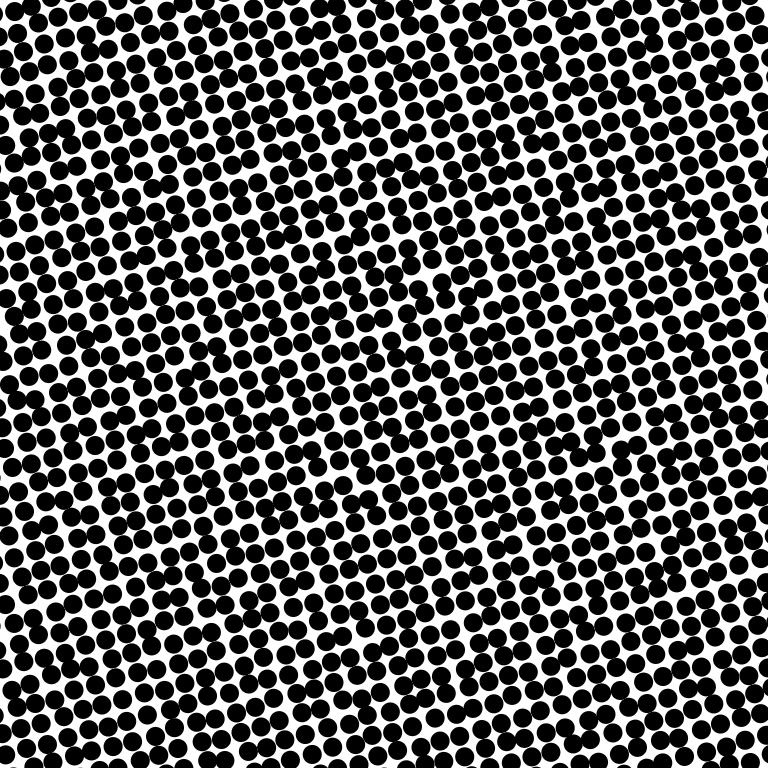
Reproduce this pattern procedurally as a Shadertoy shader.

```glsl
#define CELLS 36.57        // lattice cells per canvas height
#define TILT_DEGREES 16.0  // rise of the rows to the right
#define DOT_RADIUS 0.453   // in cells
#define JITTER 0.11        // largest offset of a dot along each axis, in cells
#define EDGE_PIXELS 1.0    // width of the smoothed edge
#define INK vec3(0.0)
#define PAPER vec3(1.0)

// Two independent random values in 0..1 per lattice cell
vec2 hash22(vec2 cell) {
    vec3 h = fract(cell.xyx * vec3(0.1031, 0.1030, 0.0973));
    h += dot(h, h.yzx + 33.33);
    return fract((h.xx + h.yz) * h.zy);
}

// Signed distance to the nearest dot of the jittered square lattice
float dotDistance(vec2 p) {
    vec2 home = floor(p);
    float nearest = 10.0;
    for (int y = -1; y <= 1; y++) {
        for (int x = -1; x <= 1; x++) {
            vec2 cell = home + vec2(x, y);
            vec2 offset = (2.0 * hash22(cell + 100.0) - 1.0) * JITTER;
            nearest = min(nearest, length(p - cell - 0.5 - offset));
        }
    }
    return nearest - DOT_RADIUS;
}

void mainImage(out vec4 fragColor, in vec2 fragCoord) {
    // Canvas position in tilted lattice units
    vec2 uv = fragCoord / iResolution.y;
    float angle = radians(TILT_DEGREES);
    float c = cos(angle), s = sin(angle);
    vec2 p = CELLS * vec2(c * uv.x + s * uv.y, c * uv.y - s * uv.x);

    // Linear coverage across the dot edge
    float edge = EDGE_PIXELS * CELLS / iResolution.y;
    float paper = clamp(0.5 + dotDistance(p) / edge, 0.0, 1.0);
    fragColor = vec4(mix(INK, PAPER, paper), 1.0);
}
```
